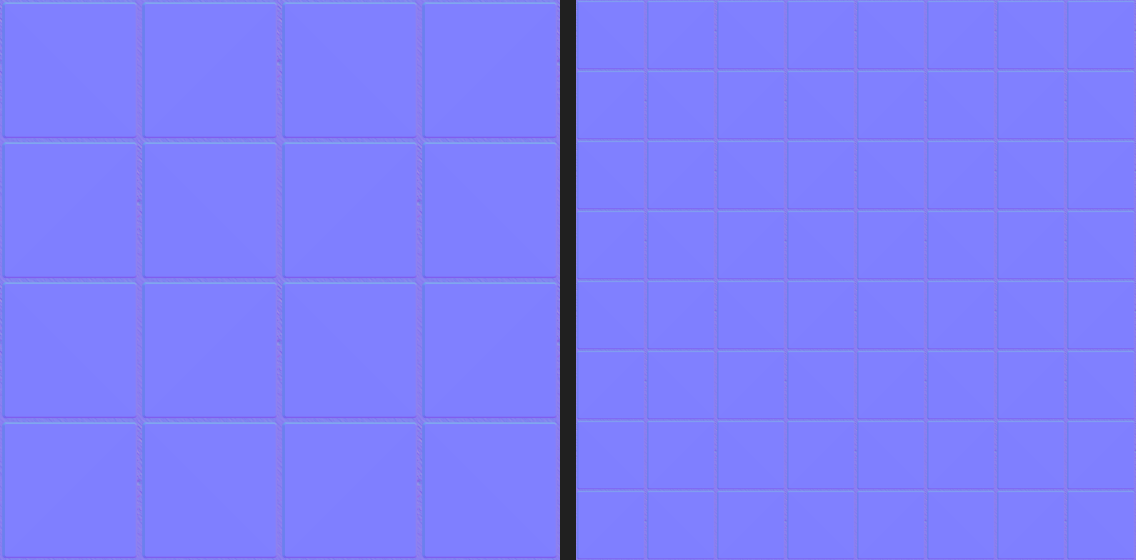
Left: one tile. Right: repeated 2 by 2.
Reproduce this texture map procedurally as a three.js fragment shader.

```glsl
varying vec2 vUv;

const float TILES = 4.0;
const vec2 TILE_CENTRE = vec2(0.502, 0.498);
const vec2 TILE_HALF = vec2(0.467, 0.474);
const float CORNER = 0.014;
const float SOFT = 0.004;
const vec3 FLAT_NORMAL = vec3(0.5, 0.5, 1.0);
const vec3 GROUT_ACROSS = vec3(0.51, 0.515, 0.95);
const vec3 GROUT_UP = vec3(0.54, 0.492, 0.95);

float hash(vec2 p) {
  vec3 q = fract(p.xyx * vec3(0.1031, 0.103, 0.0973));
  q += dot(q, q.yzx + 33.33);
  return fract((q.x + q.y) * q.z);
}

// Value noise whose lattice wraps after the given period
float wrapNoise(vec2 p, vec2 period) {
  vec2 i = floor(p);
  vec2 f = fract(p);
  f = f * f * (3.0 - 2.0 * f);
  vec2 a = mod(i, period);
  vec2 b = mod(i + 1.0, period);
  return mix(mix(hash(a), hash(vec2(b.x, a.y)), f.x),
             mix(hash(vec2(a.x, b.y)), hash(b), f.x), f.y);
}

// Slanted grain that repeats on a checkerboard of tiles
float grainHeight(vec2 p) {
  vec2 slant = vec2(p.x + p.y, p.x - p.y);
  float streak = wrapNoise(slant * vec2(60.0, 20.0), vec2(120.0, 40.0));
  float speck = wrapNoise(slant * vec2(80.0, 70.0), vec2(160.0, 140.0));
  return 0.65 * streak + 0.35 * speck;
}

vec2 grainTilt(vec2 p) {
  vec2 e = vec2(0.005, 0.0);
  return vec2(grainHeight(p - e.xy) - grainHeight(p + e.xy),
              grainHeight(p - e.yx) - grainHeight(p + e.yx));
}

float roundedBox(vec2 p, vec2 halfSize, float radius) {
  vec2 e = abs(p) - halfSize + radius;
  return length(max(e, 0.0)) + min(max(e.x, e.y), 0.0) - radius;
}

vec2 outwardDirection(vec2 p, vec2 halfSize, float radius) {
  vec2 e = max(abs(p) - halfSize + radius, 0.0);
  return sign(p) * e / max(length(e), 0.0001);
}

// Red and green offset for a bevel facing the given way
vec2 bevelTilt(vec2 n) {
  return n * mix(vec2(0.08, 0.13), vec2(0.055, 0.16), step(0.0, n));
}

vec2 pitTilt(vec2 offset, float radius) {
  vec2 q = offset / radius;
  return -q * exp(-dot(q, q));
}

// Barely visible diagonal crease, alternating in direction
float faceCrease(vec2 local, float parity) {
  float slope = mix(1.0, -1.0, parity);
  float across = local.y - slope * local.x;
  return smoothstep(-0.12, 0.12, across) - 0.5;
}

vec3 groutColour(vec2 p, vec2 local) {
  float vertical = smoothstep(-0.01, 0.01, abs(local.x) - TILE_HALF.x);
  float line = floor(p.x + 0.5);
  float height = fract(p.y);
  float odd = mod(line + floor(p.y), 2.0);
  float rough = vertical * odd * smoothstep(0.1, 0.45, height);
  vec2 tilt = grainTilt(p) * mix(0.07, 0.15, rough);
  vec2 pit = vec2(p.x - line + 0.015, height - 0.555);
  tilt += pitTilt(pit, 0.016) * 0.18 * vertical * odd;
  vec3 base = mix(GROUT_ACROSS, GROUT_UP, vertical);
  return base + vec3(tilt, -0.5 * length(tilt));
}

void main() {
  vec2 p = vUv * TILES;
  vec2 local = fract(p) - TILE_CENTRE;
  float parity = mod(floor(p.x) + floor(p.y), 2.0);
  float d = roundedBox(local, TILE_HALF, CORNER);
  vec2 n = outwardDirection(local, TILE_HALF, CORNER);

  // Tile face
  vec3 face = FLAT_NORMAL;
  face.xy += 0.006 * faceCrease(local, parity);

  // Bevel, widest on the left side
  float width = 0.011 + 0.008 * max(-n.x, 0.0);
  vec3 bevel = vec3(0.5 + bevelTilt(n), 0.935);

  // Grout, bevel and face in layers
  vec3 colour = groutColour(p, local);
  colour = mix(bevel, colour, smoothstep(width - SOFT, width + SOFT, d));
  colour = mix(face, colour, smoothstep(-SOFT, SOFT, d));
  gl_FragColor = vec4(colour, 1.0);
}
```
